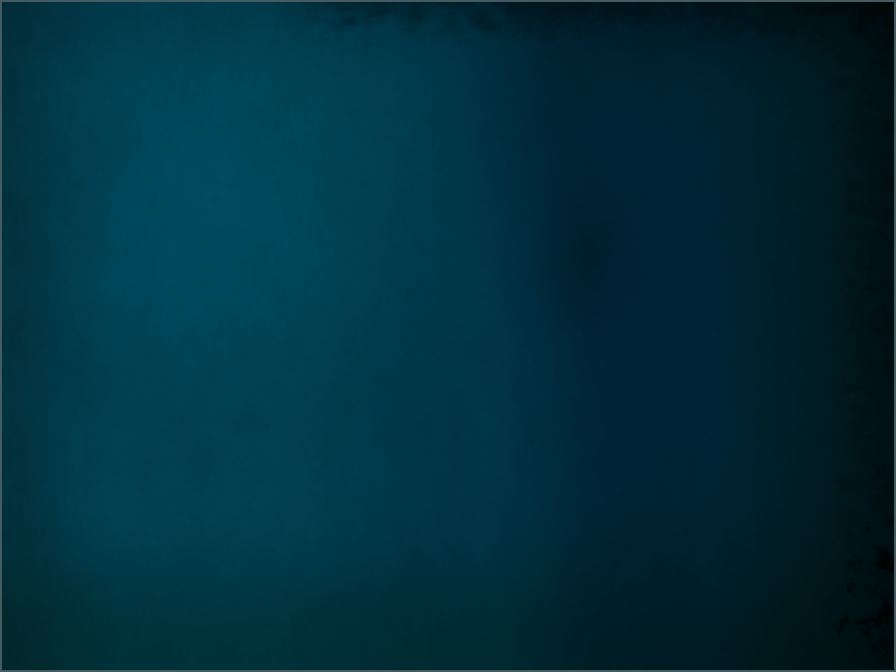
This background is drawn by a Shadertoy shader. Its source:

```glsl
// Dark teal grunge wall: a soft glow at left, navy shade at right, worn black edges and a thin grey frame.

vec2 hashGradient(vec2 cell) {
    vec2 h = vec2(dot(cell, vec2(127.1, 311.7)), dot(cell, vec2(269.5, 183.3)));
    return 2.0 * fract(sin(h) * 43758.55) - 1.0;
}

float gradientNoise(vec2 p) {
    vec2 cell = floor(p), f = fract(p);
    vec2 w = f * f * f * (f * (f * 6.0 - 15.0) + 10.0);
    float a = dot(hashGradient(cell), f);
    float b = dot(hashGradient(cell + vec2(1, 0)), f - vec2(1, 0));
    float c = dot(hashGradient(cell + vec2(0, 1)), f - vec2(0, 1));
    float d = dot(hashGradient(cell + vec2(1, 1)), f - vec2(1, 1));
    return mix(mix(a, b, w.x), mix(c, d, w.x), w.y);
}

float fbm(vec2 p) {
    float sum = 0.0, amplitude = 0.5;
    for (int i = 0; i < 5; i++) {
        sum += amplitude * gradientNoise(p);
        p = mat2(1.6, 1.2, -1.2, 1.6) * p + 7.3;
        amplitude *= 0.6;
    }
    return sum;
}

// Soft elliptical spot, 1 at its centre
float spot(vec2 p, vec2 centre, vec2 radius) {
    vec2 q = (p - centre) / radius;
    return exp(-dot(q, q));
}

void mainImage(out vec4 fragColor, in vec2 fragCoord) {
    vec2 uv = fragCoord / iResolution.xy;
    vec2 p = vec2(uv.x * iResolution.x / iResolution.y, uv.y);
    float cloud = fbm(p * 6.0);
    float streak = gradientNoise(p * vec2(16.0, 2.0) + 4.0);
    vec2 q = uv + vec2(0.02 * cloud + 0.01 * streak, 0.02 * cloud);

    // Horizontal sweep from teal through navy to near black
    vec3 color = mix(vec3(0.01, 0.195, 0.24), vec3(0.0, 0.25, 0.32), smoothstep(-0.02, 0.14, q.x));
    color = mix(color, vec3(0.0, 0.205, 0.275), smoothstep(0.25, 0.55, q.x));
    float shadeEdge = 0.625 - 0.055 * smoothstep(0.4, 0.95, q.y);
    color = mix(color, vec3(0.0, 0.14, 0.2), smoothstep(-0.09, 0.07, q.x - shadeEdge));
    color = mix(color, vec3(0.0, 0.12, 0.15), smoothstep(0.78, 0.9, q.x));
    color = mix(color, vec3(0.0, 0.08, 0.1), smoothstep(0.87, 1.0, q.x));

    // Glow and darker pools
    color += vec3(0.0, 0.038, 0.05) * spot(q, vec2(0.2, 0.69), vec2(0.1, 0.2));
    color += vec3(0.0, 0.026, 0.028) * spot(q, vec2(0.38, 0.74), vec2(0.13, 0.25));
    color += vec3(0.0, 0.003, 0.022) * spot(q, vec2(0.72, 0.53), vec2(0.1, 0.25));
    color *= 1.0 - 0.17 * spot(q, vec2(0.66, 0.61), vec2(0.055, 0.1));
    color *= 1.0 - 0.08 * spot(q, vec2(0.275, 0.375), vec2(0.018, 0.018));

    // Greenish dim bottom, shaded top and right corners
    float bottom = 1.0 - smoothstep(0.0, 0.27, q.y);
    color = mix(color, color * vec3(1.0, 0.78, 0.7), bottom);
    color *= 1.0 - 0.1 * smoothstep(0.88, 1.0, q.y);
    color *= 1.0 - 0.25 * smoothstep(0.82, 1.0, q.y) * smoothstep(0.5, 0.95, q.x);
    color *= 1.0 - 0.08 * smoothstep(0.6, 0.95, q.x) * (1.0 - smoothstep(0.1, 0.4, q.y));

    // Mottling, brushed streaks and fine grain
    float grain = gradientNoise(p * vec2(120.0, 75.0));
    float scuff = fbm(p * vec2(30.0, 18.0) + 3.0);
    color *= 1.0 + 0.1 * cloud + 0.04 * streak + 0.08 * scuff + 0.035 * grain;

    // Ragged black wear along the top and right edges
    float rough = fbm(p * vec2(30.0, 34.0) + 9.0);
    float topWear = smoothstep(0.93, 1.01, uv.y + 0.09 * rough) * smoothstep(0.28, 0.4, uv.x);
    float rightWear = smoothstep(0.92, 1.03, uv.x + 0.13 * rough);
    float corner = spot(uv, vec2(0.98, 0.08), vec2(0.085, 0.22));
    float flakes = smoothstep(0.5, 0.85, 0.55 * corner + 1.7 * rough * smoothstep(0.84, 0.98, uv.x));
    color *= (1.0 - 0.35 * topWear) * (1.0 - 0.32 * rightWear) * (1.0 - 0.75 * flakes);

    // Thin grey frame
    vec2 inset = min(uv, 1.0 - uv) * iResolution.xy / iResolution.y;
    float pixel = 1.0 / iResolution.y;
    float frame = 1.0 - smoothstep(0.0028 - 0.5 * pixel, 0.0028 + 0.5 * pixel, min(inset.x, inset.y));
    color = mix(color, vec3(0.27, 0.36, 0.38), frame);

    fragColor = vec4(clamp(color, 0.0, 1.0), 1.0);
}
```
